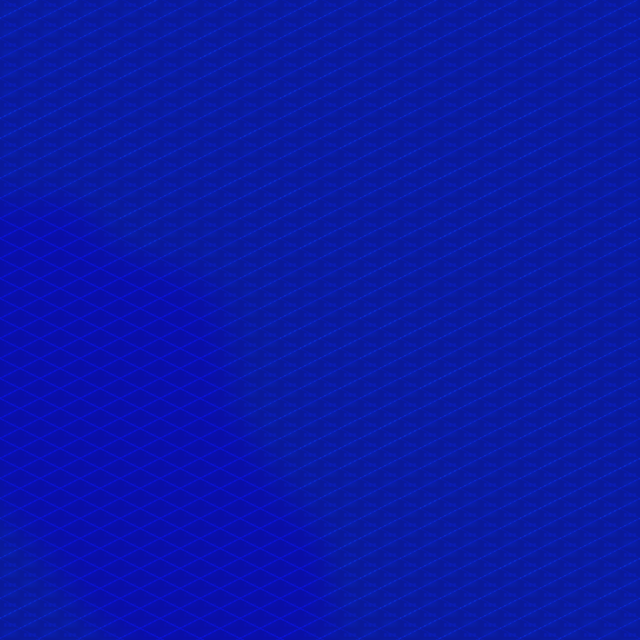
Give the GLSL for this pattern, as a three.js fragment shader.

```glsl
// Deep blue lattice of flat two-to-one rhombi drawn with fine stepped lines.
// Rising lines are beaded, cells hold faint dashes, and a soft-edged
// violet-blue patch built from two capsules tints the lower left.
varying vec2 vUv;

const vec2 REPEATS = vec2(16.0, 32.0);
const float LINE_HALF_WIDTH = 0.0007;
const float LINE_SOFTNESS = 0.0011;
const float TAU = 6.28318;

float hash(vec2 p) {
  p = fract(p * vec2(0.1031, 0.1130));
  p += dot(p, p.yx + 33.33);
  return fract((p.x + p.y) * p.x * 17.0);
}

float noise(vec2 p) {
  vec2 i = floor(p);
  vec2 f = fract(p);
  f = f * f * (3.0 - 2.0 * f);
  float low = mix(hash(i), hash(i + vec2(1.0, 0.0)), f.x);
  float high = mix(hash(i + vec2(0.0, 1.0)), hash(i + 1.0), f.x);
  return mix(low, high, f.y);
}

float capsule(vec2 p, vec2 a, vec2 b, float radius) {
  vec2 ab = b - a;
  float t = clamp(dot(p - a, ab) / dot(ab, ab), 0.0, 1.0);
  return length(p - a - ab * t) - radius;
}

// Coverage of lines lying on whole values of a coordinate.
float latticeLine(float coord, float density) {
  float d = abs(fract(coord + 0.5) - 0.5) / density;
  return 1.0 - smoothstep(LINE_HALF_WIDTH, LINE_HALF_WIDTH + LINE_SOFTNESS, d);
}

float beads(float coord, float count) {
  return 0.5 + 0.5 * cos(TAU * count * coord);
}

// Short beaded dash centred in a unit cell.
float dash(vec2 cell) {
  vec2 q = abs(fract(cell) - 0.5);
  float along = 1.0 - smoothstep(0.12, 0.18, q.x);
  float across = 1.0 - smoothstep(0.05, 0.13, q.y);
  return along * across * mix(0.3, 1.0, beads(cell.x, 8.0));
}

// Soft mask of the violet-blue area.
float patchMask(vec2 uv) {
  float upper = capsule(uv, vec2(-0.05, 0.50), vec2(0.16, 0.40), 0.21);
  float lower = capsule(uv, vec2(0.17, 0.32), vec2(0.33, 0.08), 0.19);
  float ripple = (noise(uv * 9.0) - 0.5) * 0.05;
  return 1.0 - smoothstep(-0.05, 0.05, min(upper, lower) + ripple);
}

void main() {
  vec2 grid = vUv * REPEATS - vec2(0.0, 0.08);
  float rise = grid.y - grid.x;
  float fall = grid.y + grid.x;
  float density = length(REPEATS);
  float tint = patchMask(vUv);
  float wear = hash(floor(vec2(rise, fall)) + 40.0);

  // Ground: lighter and darker facets inside each rhombus
  float facet = 0.5 + 0.5 * sin(TAU * grid.x) * sin(TAU * grid.y);
  float cloud = noise(vUv * 4.0 + 3.0);
  float light = smoothstep(0.35, 0.95, 0.85 * facet + 0.1 * cloud + 0.05 * wear);
  vec3 navy = mix(vec3(0.04, 0.097, 0.60), vec3(0.04, 0.12, 0.655), light);
  vec3 violet = mix(vec3(0.04, 0.055, 0.65), vec3(0.04, 0.062, 0.68), light);
  vec3 color = mix(navy, violet, tint);

  // Dashes: two interleaved sets, one for each row of rhombi
  vec3 lineColor = mix(vec3(0.04, 0.12, 0.79), vec3(0.04, 0.07, 0.87), tint);
  float marks = max(dash(grid + vec2(-0.25, 0.33)), dash(grid + vec2(0.25, -0.17)));
  color = mix(color, lineColor, marks * mix(0.6, 0.25, tint));

  // Lines: beaded rising set and a fainter falling set
  float bead = beads(grid.x, 8.0);
  float rising = latticeLine(rise, density) * mix(0.5, 1.0, bead);
  float falling = latticeLine(fall, density) * mix(0.4, 0.85, tint);
  falling *= mix(0.6, 1.0, beads(grid.x + 0.06, 8.0));
  color = mix(color, lineColor, max(rising, falling) * mix(0.85, 1.0, wear));

  // Beads that catch more light
  float glint = rising * bead * smoothstep(0.4, 0.8, wear);
  color += vec3(0.0, 0.05, 0.04) * glint * (1.0 - tint);

  gl_FragColor = vec4(color, 1.0);
}
```
